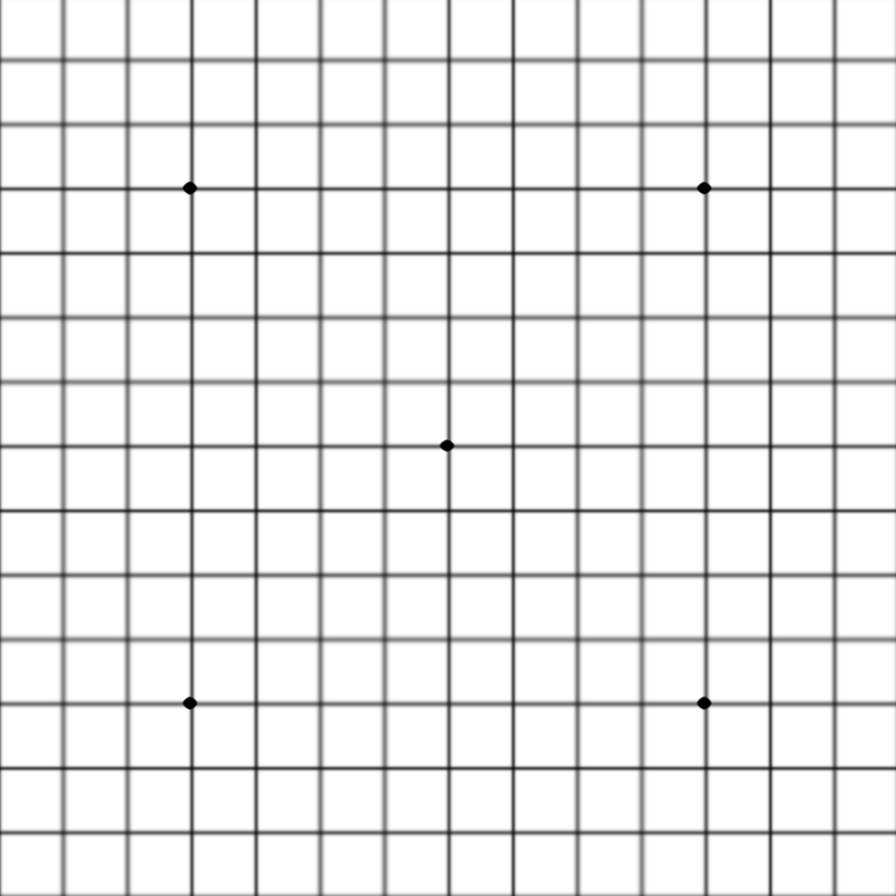
This pattern is drawn by a Shadertoy shader. Its source:

```glsl
// Board grid of thin, unevenly soft grey lines with five star-point dots.

const float TAU = 6.2831853;

// Grid, in units of the canvas
const vec2  PITCH  = vec2(0.07174, 0.07185);
const vec2  ORIGIN = vec2(-0.0010, -0.0013);

// Lines: each carries the same ink, spread over a varying width
const vec3  PAPER       = vec3(1.0);
const vec3  INK         = vec3(0.0);
const float LINE_INK    = 0.0030;
const float SIGMA_CRISP = 0.00160;
const float SIGMA_SOFT  = 0.00255;
const vec2  SOFT_PERIOD = vec2(4.2, 4.3);  // lines between two soft ones
const vec2  SOFT_PHASE  = vec2(1.4, 4.0);  // index of the first soft line

// Dots
const float CENTER_INDEX = 7.0;
const float DOT_STEP     = 4.0;
const vec2  DOT_SHIFT    = vec2(-0.0022, 0.0010);
const vec2  DOT_RADIUS   = vec2(0.0080, 0.0074);
const float DOT_SQUASH   = 0.15;
const float DOT_POWER    = 1.5;            // 1 is a diamond, 2 an ellipse
const float DOT_EDGE     = 0.0015;

float hash(vec2 p) {
    return fract(sin(dot(p, vec2(127.1, 311.7))) * 4375.85);
}

// Ink of the nearest vertical (x) and horizontal (y) line
vec2 lineInk(vec2 uv, vec2 pixel) {
    vec2 index = round((uv - ORIGIN) / PITCH);
    vec2 offset = uv - ORIGIN - index * PITCH;
    vec2 softness = 0.5 + 0.5 * cos(TAU * (index - SOFT_PHASE) / SOFT_PERIOD);
    vec2 sigma = mix(vec2(SIGMA_CRISP), vec2(SIGMA_SOFT), softness);
    vec2 variance = sigma * sigma + pixel * pixel / 12.0;
    return LINE_INK * exp(-0.5 * offset * offset / variance) / sqrt(TAU * variance);
}

// Coverage of a rounded diamond around a grid crossing
float dotInk(vec2 uv, vec2 index, float pixel) {
    vec2 radius = DOT_RADIUS;
    radius.y *= 1.0 - DOT_SQUASH * hash(index);
    vec2 q = abs(uv - ORIGIN - index * PITCH - DOT_SHIFT) / radius;
    float norm = pow(dot(pow(q, vec2(DOT_POWER)), vec2(1.0)), 1.0 / DOT_POWER);
    float edge = max(DOT_EDGE, pixel);
    return 1.0 - smoothstep(-edge, edge, (norm - 1.0) * radius.y);
}

void mainImage(out vec4 fragColor, in vec2 fragCoord) {
    vec2 uv = fragCoord / iResolution.xy;
    vec2 pixel = 1.0 / iResolution.xy;

    // Crossing lines multiply
    vec2 clear = 1.0 - clamp(lineInk(uv, pixel), 0.0, 1.0);
    float light = clear.x * clear.y;

    // Four corner dots, then the center one
    for (int k = 0; k < 5; k++) {
        vec2 side = k < 4 ? vec2(k % 2, k / 2) * 2.0 - 1.0 : vec2(0.0);
        light *= 1.0 - dotInk(uv, CENTER_INDEX + DOT_STEP * side, pixel.y);
    }

    fragColor = vec4(mix(INK, PAPER, light), 1.0);
}
```
